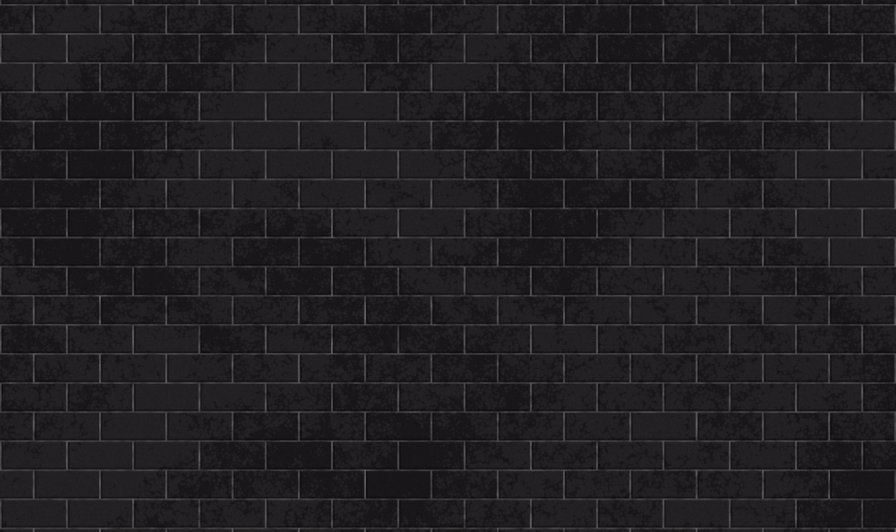
Write a Shadertoy shader that draws this texture.

```glsl
// A dark running-bond brick wall with thin pale joints and sooty patches.
// Bricks come from a half-shifted grid; soot mixes layered sines (broad drift),
// a random tone per brick, and cellular noise (fine mottling).

#define ROWS 18.29          // courses per canvas height
#define BRICK_WIDTH 0.1246  // in canvas heights
#define TOP_OFFSET 0.0092   // first bed joint below the top edge
#define JOINT 0.0034        // joint thickness in canvas heights
#define SOOT_BIAS -0.02     // raise for a dirtier wall
#define BRICK_VARIATION 0.24
#define GRAIN 0.10          // relative strength of the finest speckle

const vec3 CLEAN = vec3(0.136, 0.127, 0.134);
const vec3 SOOT = vec3(0.096, 0.087, 0.094);
const vec3 BED_JOINT = vec3(0.248, 0.240, 0.245);
const vec3 HEAD_JOINT = vec3(0.325, 0.318, 0.323);

float hash(vec2 p) {
    vec3 q = fract(vec3(p.xyx) * 0.1031);
    q += dot(q, q.yzx + 33.33);
    return fract((q.x + q.y) * q.z);
}

// Distance to the nearest scattered point
float cellular(vec2 p) {
    vec2 cell = floor(p), f = fract(p);
    float nearest = 2.0;
    for (int y = -1; y <= 1; y++) {
        for (int x = -1; x <= 1; x++) {
            vec2 o = vec2(x, y), id = cell + o + 100.0;
            vec2 point = o + vec2(hash(id), hash(id + 57.0));
            nearest = min(nearest, length(point - f));
        }
    }
    return nearest;
}

// Slow drift between clean and sooty areas, about -1 to 1
float broadDrift(vec2 p) {
    float sum = 0.0, amplitude = 0.5;
    vec2 q = p * 6.0 + vec2(0.7, 2.1);
    for (int i = 0; i < 4; i++) {
        q += 0.7 * sin(q.yx * 1.3 + float(i));
        sum += amplitude * sin(q.x) * cos(q.y);
        q = mat2(0.8, 0.6, -0.6, 0.8) * q * 1.8;
        amplitude *= 0.65;
    }
    return sum;
}

// Zero-centred fine blotches
float mottling(vec2 p) {
    float sum = 0.0, scale = 24.0, amplitude = 0.36;
    for (int i = 0; i < 3; i++) {
        sum += amplitude * (cellular(p * scale) - 0.45);
        p = mat2(0.8, 0.6, -0.6, 0.8) * p;
        scale *= 2.4;
        amplitude *= 1.3;
    }
    return sum;
}

// Box-filtered coverage of a line of the given width
float stripe(float d, float width, float px) {
    float lo = max(d - 0.5 * px, -0.5 * width);
    float hi = min(d + 0.5 * px, 0.5 * width);
    return clamp((hi - lo) / px, 0.0, 1.0);
}

void mainImage(out vec4 fragColor, in vec2 fragCoord) {
    float px = 1.0 / iResolution.y;
    vec2 p = fragCoord * px;

    // Brick grid, counted downward from the top
    float course = (1.0 - p.y - TOP_OFFSET) * ROWS;
    float row = floor(course);
    float column = p.x / BRICK_WIDTH - 0.5 * mod(row + 1.0, 2.0) - 0.008;
    vec2 brick = vec2(floor(column), row) + 20.0;

    // Signed distances to the joints: positive below and to the right
    float bedDist = (fract(course + 0.5) - 0.5) / ROWS;
    float headDist = (fract(column + 0.5) - 0.5) * BRICK_WIDTH;

    // Soot on the brick faces
    float tone = (hash(brick) - 0.5) * BRICK_VARIATION;
    float grime = 0.5 * broadDrift(p) + mottling(p) + tone + SOOT_BIAS;
    float soot = smoothstep(-0.17, 0.20, grime);
    vec3 color = mix(CLEAN, SOOT, soot);
    color *= 1.0 + GRAIN * (hash(floor(p * 300.0)) - 0.5);

    // Shadowed edges beside the joints
    float shade = max(stripe(bedDist + JOINT, JOINT, px),
                      stripe(headDist - JOINT, JOINT, px));
    color *= 1.0 - 0.30 * shade;

    // Worn pale joints, dimmed where soot gathers
    float wear = 0.74 + 0.5 * cellular(p * 45.0 + 9.0) - 0.14 * soot;
    color = mix(color, BED_JOINT * wear, stripe(bedDist, JOINT, px));
    color = mix(color, HEAD_JOINT * wear, stripe(headDist, JOINT, px));

    fragColor = vec4(color, 1.0);
}
```
